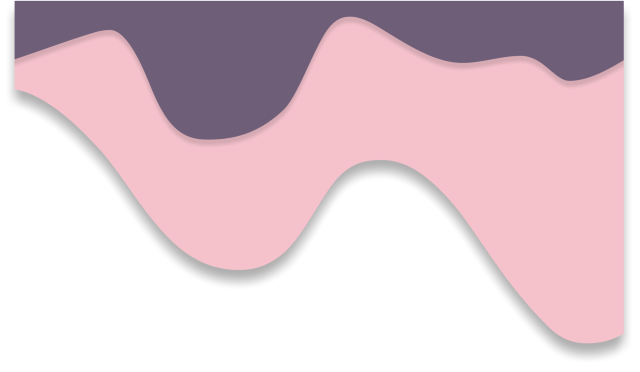
Reproduce this background procedurally as a Shadertoy shader.

```glsl
#define WIDTH 7.68
#define SHEET_LEFT 0.175
#define SHEET_RIGHT 7.485
#define SHEET_TOP 0.01
#define PINK vec3(0.96, 0.76, 0.80)
#define PURPLE vec3(0.43, 0.37, 0.47)
#define DROP_OFFSET 0.13
#define DROP_BLUR 0.12
#define DROP_ALPHA 0.31
#define FOLD_OFFSET 0.07
#define FOLD_BLUR 0.04
#define FOLD_ALPHA 0.125

const int KNOTS = 15;

// Each knot holds x, depth below the top, and slope
const vec3 PINK_WAVE[KNOTS] = vec3[KNOTS](
    vec3(0.18, 1.07, 0.2), vec3(1.2, 1.8, 1.1), vec3(1.7, 2.47, 1.35),
    vec3(2.1, 2.93, 0.9), vec3(2.87, 3.24, 0.0), vec3(3.4, 3.04, -0.85),
    vec3(3.75, 2.58, -1.6), vec3(4.05, 2.14, -1.1), vec3(4.58, 1.92, 0.0),
    vec3(5.15, 2.16, 0.85), vec3(5.6, 2.66, 1.4), vec3(6.1, 3.37, 1.3),
    vec3(6.6, 3.94, 0.95), vec3(7.05, 4.12, 0.0), vec3(7.49, 4.0, -0.6));

const vec3 PURPLE_WAVE[KNOTS] = vec3[KNOTS](
    vec3(0.18, 0.71, -0.33), vec3(1.13, 0.39, -0.3), vec3(1.32, 0.36, 0.0),
    vec3(1.8, 1.02, 2.5), vec3(2.05, 1.48, 1.15), vec3(2.5, 1.675, 0.0),
    vec3(3.4, 1.32, -0.95), vec3(3.9, 0.4, -1.6), vec3(4.2, 0.2, 0.0),
    vec3(4.6, 0.36, 0.62), vec3(5.55, 0.755, 0.0), vec3(6.25, 0.67, 0.0),
    vec3(6.5, 0.76, 0.7), vec3(6.83, 0.97, 0.0), vec3(7.49, 0.72, -0.6));

// Cubic Hermite curve: returns depth and slope at x
vec2 waveAt(vec3 knots[KNOTS], float x) {
    x = clamp(x, knots[0].x, knots[KNOTS - 1].x);
    vec3 a = knots[0], b = knots[1];
    for (int i = 1; i < KNOTS - 1; i++) {
        if (x >= knots[i].x) {
            a = knots[i];
            b = knots[i + 1];
        }
    }
    float span = b.x - a.x;
    float t = (x - a.x) / span;
    float rise = b.y - a.y;
    float c2 = 3.0 * rise - span * (2.0 * a.z + b.z);
    float c3 = span * (a.z + b.z) - 2.0 * rise;
    float depth = a.y + t * (span * a.z + t * (c2 + t * c3));
    float slope = a.z + t * (2.0 * c2 + 3.0 * t * c3) / span;
    return vec2(depth, slope);
}

// Coverage inside a signed distance, softened by a half width
float inside(float dist, float halfWidth) {
    return 1.0 - smoothstep(-halfWidth, halfWidth, dist);
}

// Coverage above a wave, lowered by an offset
float aboveWave(vec2 wave, float depth, float offset, float halfWidth) {
    float dist = (depth - offset - wave.x) / sqrt(1.0 + wave.y * wave.y);
    return inside(dist, halfWidth);
}

// Coverage between the side edges and below the top edge
float sheetBounds(vec2 p, float halfWidth) {
    return inside(SHEET_LEFT - p.x, halfWidth)
         * inside(p.x - SHEET_RIGHT, halfWidth)
         * inside(SHEET_TOP - p.y, halfWidth);
}

void mainImage(out vec4 fragColor, in vec2 fragCoord) {
    float pixel = WIDTH / iResolution.x;
    vec2 p = vec2(fragCoord.x, iResolution.y - fragCoord.y) * pixel;
    float edge = 0.7 * pixel;
    vec2 pinkWave = waveAt(PINK_WAVE, p.x);
    vec2 purpleWave = waveAt(PURPLE_WAVE, p.x);

    // Soft drop shadow on white
    float drop = aboveWave(pinkWave, p.y, DROP_OFFSET, DROP_BLUR)
               * sheetBounds(p - vec2(0.0, DROP_OFFSET), DROP_BLUR);
    vec3 color = vec3(1.0 - DROP_ALPHA * drop);

    // Pink sheet with the tighter shadow of the purple fold
    float fold = aboveWave(purpleWave, p.y, FOLD_OFFSET, FOLD_BLUR);
    vec3 sheet = PINK * (1.0 - FOLD_ALPHA * fold);
    sheet = mix(sheet, PURPLE, aboveWave(purpleWave, p.y, 0.0, edge));

    float cover = aboveWave(pinkWave, p.y, 0.0, edge) * sheetBounds(p, edge);
    fragColor = vec4(mix(color, sheet, cover), 1.0);
}
```
